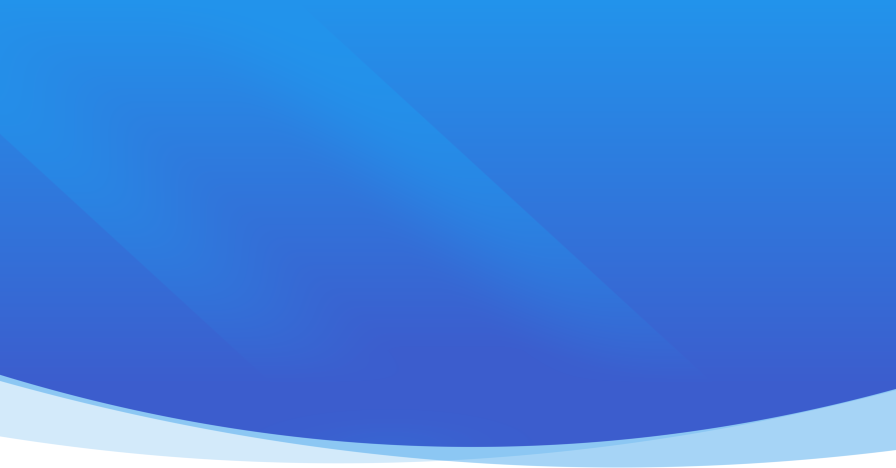
Write a Shadertoy shader that draws this background.

```glsl
// Blue vertical gradient crossed by a diagonal band that glows along both
// inner edges, ending in three overlapping curved hems on white. Hems are
// shallow parabolas; the band is a signed distance across a slanted axis.

#define ASPECT 1.91
#define FADE_HEIGHT 0.82
#define BAND_SLOPE 0.92
#define BAND_START 0.714
#define BAND_WIDTH 0.637
#define GLOW_REACH 0.25
#define CORE_SHADE 0.10

const vec3 SKY_BLUE = vec3(0.133, 0.577, 0.922);
const vec3 DEEP_BLUE = vec3(0.234, 0.365, 0.805);
const vec3 HEM_TINT = vec3(0.13, 0.58, 0.91);

// Coverage above a parabola with the given lowest point and curvature
float aboveCurve(vec2 p, vec2 lowest, float curvature, float pixel) {
    float dx = p.x - lowest.x;
    float slope = 2.0 * curvature * dx;
    float d = (p.y - lowest.y - curvature * dx * dx) / sqrt(1.0 + slope * slope);
    return smoothstep(-0.7 * pixel, 0.7 * pixel, d);
}

// Gradient position, 0 = sky blue and 1 = deep blue, altered inside the band
float gradientDepth(vec2 p, float pixel) {
    float depth = clamp((1.0 - p.y) / FADE_HEIGHT, 0.0, 1.0);

    // Distances inward from the lower and upper band edges
    float fromLower = (p.y + BAND_SLOPE * p.x - BAND_START)
                    / sqrt(1.0 + BAND_SLOPE * BAND_SLOPE);
    float fromUpper = BAND_WIDTH - fromLower;
    float inside = smoothstep(-pixel, pixel, min(fromLower, fromUpper));

    float lowerGlow = 0.85 * (1.0 - smoothstep(0.03, GLOW_REACH, fromLower));
    float upperGlow = 1.0 - smoothstep(0.03, GLOW_REACH, fromUpper);
    float glow = max(lowerGlow, upperGlow);

    float core = min(depth + CORE_SHADE * depth * (1.0 - glow), 1.0);
    float banded = mix(core, depth * depth, glow);
    return mix(depth, banded, inside);
}

void mainImage(out vec4 fragColor, in vec2 fragCoord) {
    vec2 p = fragCoord / iResolution.xy * vec2(ASPECT, 1.0);
    float pixel = 1.0 / iResolution.y;

    // Translucent hems over white
    vec3 color = vec3(1.0);
    float paleHem = aboveCurve(p, vec2(0.721, 0.010), 0.1106, pixel);
    float midHem = aboveCurve(p, vec2(1.318, 0.001), 0.1065, pixel);
    color = mix(color, HEM_TINT, 0.2 * paleHem);
    color = mix(color, HEM_TINT, 0.4 * midHem);

    // Main panel, with a faint light resting on its lower rim
    float depth = gradientDepth(p, pixel);
    vec2 rim = (p - vec2(0.83, 0.05)) / vec2(0.18, 0.045);
    depth -= 0.12 * exp(-dot(rim, rim));
    vec3 panel = mix(SKY_BLUE, DEEP_BLUE, depth);
    color = mix(color, panel, aboveCurve(p, vec2(1.007, 0.045), 0.152, pixel));

    fragColor = vec4(color, 1.0);
}
```
